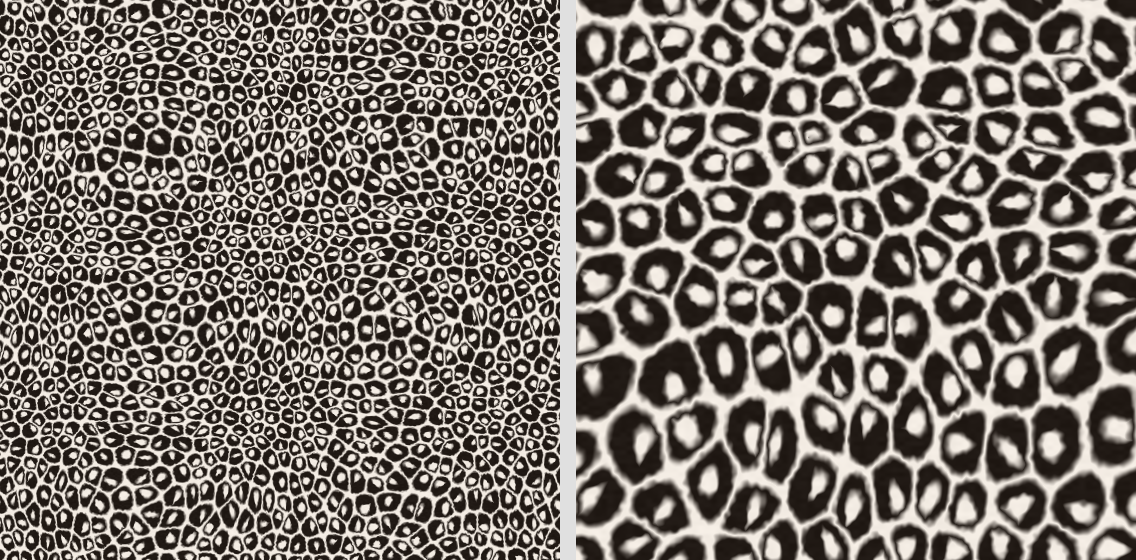
Left, the full canvas; right, a detail of the centre.
Give the GLSL for this pattern, as a WebGL 1 fragment shader.

```glsl
precision highp float;
// Dark rounded pebbles with pale seed-shaped eyes, packed on cream cloth.

#define CELLS 33.0        // pebbles across the canvas
#define JITTER 0.68       // scatter of the pebble sites
#define GAP 0.050         // half width of the cream seams, in cells
#define SOFTNESS 0.062    // half width of the edge blur, in cells
#define ROUGHNESS 0.035   // hand-drawn wobble of the edges
#define RIM 0.085         // least dark rim around a seed
#define SWELL_PERIOD vec2(0.436, 0.313)  // spacing of the dense clusters
#define SWELL_CENTRE vec2(0.50, 0.57)    // middle of one dense cluster
#define SWELL_SIZE vec2(0.015, 0.011)    // strength of the clustering
#define INK vec3(0.125, 0.097, 0.078)
#define CREAM vec3(0.955, 0.927, 0.893)

uniform vec2 u_resolution;

const float TAU = 6.2831853;

vec3 hash3(vec2 p) {
  vec3 q = fract(p.xyx * vec3(0.1031, 0.1030, 0.0973));
  q += dot(q, q.yxz + 33.33);
  return fract((q.xxy + q.yzz) * q.zyx);
}

float valueNoise(vec2 p) {
  vec2 i = floor(p);
  vec2 f = fract(p);
  f = f * f * (3.0 - 2.0 * f);
  float low = mix(hash3(i).x, hash3(i + vec2(1.0, 0.0)).x, f.x);
  float high = mix(hash3(i + vec2(0.0, 1.0)).x, hash3(i + 1.0).x, f.x);
  return mix(low, high, f.y);
}

// Scattered site of a cell; odd rows are shifted by half a cell.
vec2 siteOf(vec2 cell) {
  float shift = 0.5 * mod(cell.y, 2.0) - 0.25;
  return cell + 0.5 + vec2(shift, 0.0) + JITTER * (hash3(cell + 17.0).xy - 0.5);
}

// Approximate distance to an egg or teardrop that narrows towards +x.
float seedDistance(vec2 p, vec2 radii, float taper) {
  float t = p.x / radii.x;
  float width = radii.y * max(1.0 - taper * t, 0.15);
  return (length(vec2(t, p.y / width)) - 1.0) * radii.y;
}

void main() {
  vec2 uv = gl_FragCoord.xy / min(u_resolution.x, u_resolution.y);

  // Periodic swelling crowds the pebbles into clusters.
  vec2 swell = SWELL_SIZE * sin(TAU * (uv - SWELL_CENTRE) / SWELL_PERIOD);
  vec2 drift = vec2(valueNoise(uv * 7.0), valueNoise(uv * 7.0 + 40.0)) - 0.5;
  vec2 p = (uv + swell + 0.02 * drift) * CELLS + 100.0;
  vec2 wobble = vec2(valueNoise(p * 9.0), valueNoise(p * 9.0 + 71.0)) - 0.5;
  p += 2.0 * ROUGHNESS * wobble;

  // Nearest site owns this point.
  vec2 base = floor(p);
  vec2 home = base;
  vec2 site = base;
  float nearest = 100.0;
  for (int y = -2; y <= 2; y++) {
    for (int x = -2; x <= 2; x++) {
      vec2 cell = base + vec2(float(x), float(y));
      vec2 candidate = siteOf(cell);
      float d = distance(p, candidate);
      if (d < nearest) {
        nearest = d;
        home = cell;
        site = candidate;
      }
    }
  }

  // Corners are sharp towards the pebble's axis and round behind it.
  vec3 shape = hash3(home + 5.0);
  vec3 trait = hash3(home + 59.0);
  vec2 axis = vec2(cos(TAU * shape.x), sin(TAU * shape.x));
  vec2 local = p - site;
  float facing = dot(local, axis) / max(nearest, 0.001);
  float rounding = mix(0.125, 0.045, 0.5 + 0.5 * facing);

  // Smooth minimum of the distances to all cell borders.
  float total = 0.0;
  for (int y = -2; y <= 2; y++) {
    for (int x = -2; x <= 2; x++) {
      vec2 cell = home + vec2(float(x), float(y));
      vec2 offset = siteOf(cell) - site;
      float span = length(offset);
      if (span > 0.001) {
        float border = 0.5 * span - dot(local, offset) / span;
        total += exp(-border / rounding);
      }
    }
  }
  float inside = -rounding * log(max(total, 1e-9)) - GAP;

  // Seed: slit to oval, kept clear of the rim.
  vec2 seedPoint = local - 0.06 * (trait.xy - 0.5);
  seedPoint = vec2(dot(seedPoint, axis), dot(seedPoint, vec2(-axis.y, axis.x)));
  vec2 radii = vec2(mix(0.22, 0.32, shape.y), mix(0.10, 0.215, shape.z));
  float seed = seedDistance(seedPoint, radii, 0.65 * trait.z);
  seed = max(seed, RIM - inside);

  float ink = min(inside, seed);
  float blur = max(SOFTNESS, 0.7 * CELLS / min(u_resolution.x, u_resolution.y));
  vec3 color = mix(CREAM, INK, smoothstep(-blur, blur, ink));

  // Faint cloth grain.
  color += 0.03 * (valueNoise(uv * vec2(260.0, 380.0)) - 0.5);
  gl_FragColor = vec4(color, 1.0);
}
```
